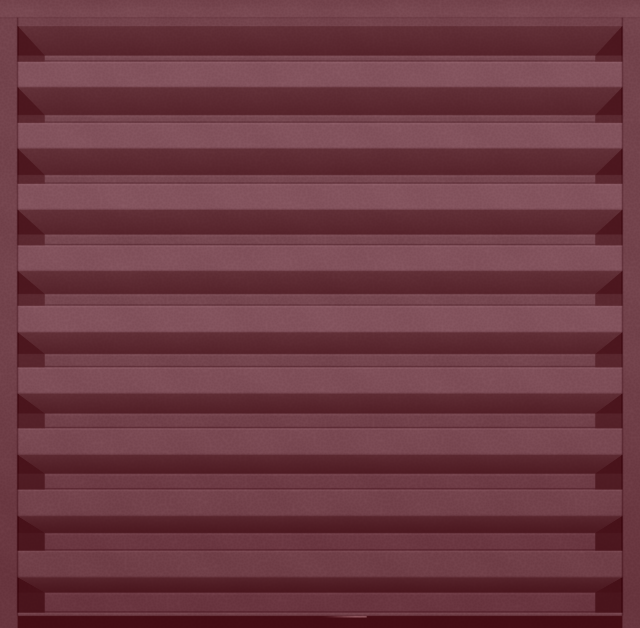
Write a WebGL 2 fragment shader that draws this texture.

```glsl
#version 300 es
precision highp float;

uniform vec2 u_resolution;
out vec4 fragColor;

float hash(vec2 p) {
  vec3 q = fract(p.xyx * vec3(0.1031, 0.1030, 0.0973));
  q += dot(q, q.yzx + 33.33);
  return fract((q.x + q.y) * q.z);
}

// Cellular noise: distance to the nearest scattered point
float cellular(vec2 p) {
  vec2 cell = floor(p);
  float nearest = 1.5;
  for (int j = -1; j <= 1; j++)
    for (int i = -1; i <= 1; i++) {
      vec2 c = cell + vec2(i, j);
      vec2 point = c + vec2(hash(c), hash(c + 57.0));
      nearest = min(nearest, distance(p, point));
    }
  return nearest;
}

// Soft step from 0 to 1 as x passes the edge
float past(float edge, float x) {
  float soft = 0.9 / u_resolution.x;
  return smoothstep(edge - soft, edge + soft, x);
}

// Soft thin line centred on an edge
float line(float edge, float x, float halfWidth) {
  return past(edge - halfWidth, x) * (1.0 - past(edge + halfWidth, x));
}

void main() {
  // x runs 0..1, y runs down from the top, both in canvas widths
  vec2 uv = gl_FragCoord.xy / u_resolution;
  vec2 p = vec2(uv.x, (1.0 - uv.y) * 0.98);
  float side = min(p.x, 1.0 - p.x);
  float fade = smoothstep(0.45, 0.96, p.y);

  // Each repeat holds an opening, a back strip and a slat
  float pitch = 0.0956;
  float repeats = (p.y - 0.0202) / pitch;
  float row = clamp(floor(repeats), 0.0, 9.0);
  float f = p.y - 0.0202 - row * pitch - 0.0202;
  float depth = 0.0460 - 0.0024 * row + 0.001 * (hash(vec2(row, 4.0)) - 0.5);
  float slatTop = 0.0552 + 0.002 * (hash(vec2(row, 9.0)) - 0.5);

  // Shaded underside, darker and redder in the lower rows
  float down = clamp(f / depth, 0.0, 1.0);
  vec3 underside = mix(vec3(0.385, 0.19, 0.22), vec3(0.34, 0.14, 0.17), down);
  underside = mix(underside, vec3(0.29, 0.085, 0.115), fade * (0.45 + 0.5 * down));

  // Back strip with a lit upper lip
  vec3 strip = mix(vec3(0.465, 0.28, 0.315), vec3(0.415, 0.21, 0.25), fade);
  strip += 0.025 * line(depth + 0.002, f, 0.0012);
  strip -= 0.08 * line(slatTop - 0.0012, f, 0.0011);
  vec3 color = mix(underside, strip, past(depth, f));

  // Mitred end walls: diagonal beside the opening, upright beside the strip
  float wallEdge = 0.0275 + 0.0425 * down;
  vec3 wall = mix(vec3(0.30, 0.09, 0.12), vec3(0.36, 0.16, 0.19), past(depth, f));
  wall = mix(wall, vec3(0.27, 0.06, 0.09), fade * 0.8);
  color = mix(color, wall, 1.0 - past(wallEdge, side));

  // Slat face with bright upper edge and a slight tone shift per slat
  float inSlat = max(1.0 - past(0.0, f), past(slatTop, f));
  float index = row + step(0.03, f);
  vec3 slat = mix(vec3(0.515, 0.325, 0.365), vec3(0.44, 0.245, 0.28), fade);
  slat += 0.012 * (hash(vec2(index, 2.0)) - 0.5);
  slat += 0.035 * line(slatTop + 0.0012, f, 0.0011);
  slat -= 0.03 * line(-0.0008, f, 0.001);
  color = mix(color, slat, inSlat);

  // Dark sill below the last strip, with a small glint
  float sill = past(0.961, p.y);
  color = mix(color, vec3(0.27, 0.05, 0.08), sill);
  float glint = smoothstep(0.50, 0.56, p.x) * (1.0 - past(0.573, p.x));
  color += 0.35 * glint * line(0.9625, p.y, 0.001);

  // Surrounding frame with its seams
  float frame = max(1.0 - past(0.0275, side), 1.0 - past(0.0404, p.y));
  vec3 frameColor = mix(vec3(0.465, 0.275, 0.31), vec3(0.42, 0.22, 0.255), fade);
  frameColor -= 0.035 * line(0.0275, p.y, 0.001);
  frameColor += 0.02 * (1.0 - past(0.0275, p.y)) * smoothstep(0.0, 0.02, p.y) - 0.01;
  color = mix(color, frameColor, frame);
  float seam = line(0.0275, side, 0.0012) * past(0.0275, p.y);
  color -= 0.09 * seam * (1.0 - sill);

  // Fine grain and faint broad mottling, weaker in the shade
  float grain = cellular(p * 240.0) - 0.5;
  float mottle = sin(p.x * 31.0 + 2.0 * sin(p.y * 47.0)) + sin(p.x * 73.0 - p.y * 59.0);
  float lit = smoothstep(0.3, 0.46, color.r);
  color += (0.028 * grain + 0.003 * mottle) * mix(0.25, 1.0, lit);

  fragColor = vec4(color, 1.0);
}
```
